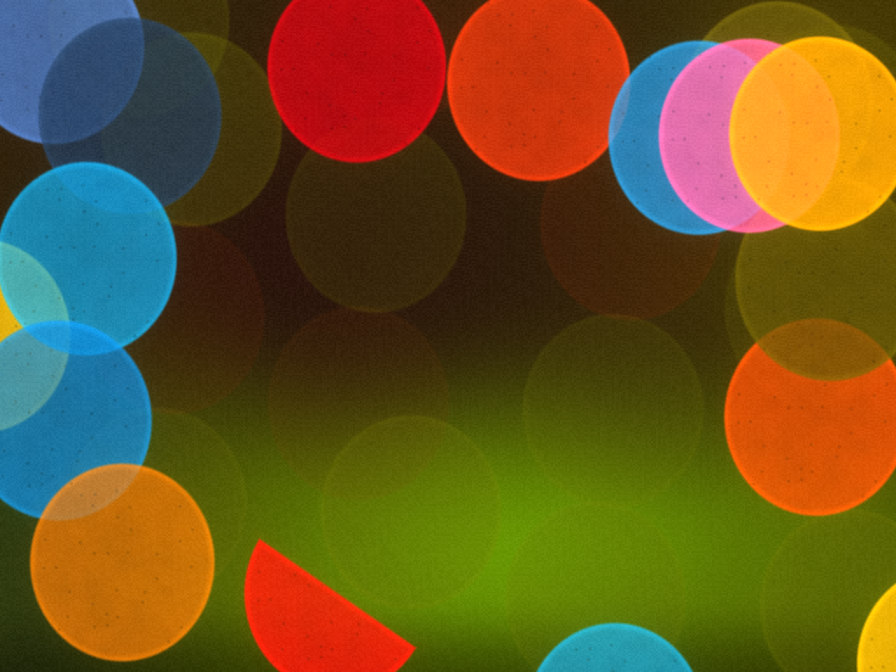
Reproduce this background procedurally as a Shadertoy shader.

```glsl
// Out-of-focus coloured lights over a dark brown and green blurred backdrop.

float hash(vec2 p) {
    return fract(sin(dot(p, vec2(127.1, 311.7))) * 43758.5453);
}

float noise(vec2 p) {
    vec2 cell = floor(p), f = fract(p);
    f = f * f * (3.0 - 2.0 * f);
    return mix(mix(hash(cell), hash(cell + vec2(1, 0)), f.x),
               mix(hash(cell + vec2(0, 1)), hash(cell + vec2(1, 1)), f.x), f.y);
}

// Dark dust spots, one in a few of the grid cells
float dust(vec2 p) {
    vec2 cell = floor(p * 55.0);
    vec2 q = fract(p * 55.0) - 0.3 - 0.4 * vec2(hash(cell), hash(cell + 7.0));
    return step(0.86, hash(cell + 3.0)) * smoothstep(0.2, 0.08, length(q));
}

// Translucent disc with a bright rim; cut = 1 removes its upper right half
void addLight(inout vec3 col, vec2 q, float radius, vec3 tint, float opacity, float cut) {
    float r = length(q * vec2(1.04, 0.97)) / radius;
    float edge = (r - 1.0) * radius;
    edge = mix(edge, max(edge, dot(q, vec2(0.57, 0.82))), cut);
    float mask = smoothstep(0.003, -0.003, edge);
    float rim = smoothstep(-0.012, -0.002, edge);
    vec3 body = tint * (0.93 + 0.06 * r * r + 0.16 * rim);
    body *= 0.97 + 0.06 * noise(q * 45.0) - 0.13 * dust(q + radius);
    col = mix(col, body + 0.2 * col, mask * opacity);
    col += tint * 0.06 * opacity * exp(-max(edge, 0.0) * 70.0) * (1.0 - mask);
}

vec3 backdrop(vec2 p, float aspect) {
    float x = p.x - 0.5 * aspect;
    vec3 col = mix(vec3(0.30, 0.33, 0.01), vec3(0.19, 0.13, 0.04),
                   smoothstep(0.28, 0.62, p.y + 0.08 * noise(p * 4.0)));
    // Green glow, low in the frame
    vec2 g = vec2(x - 0.12, p.y - 0.16) / vec2(0.42, 0.20);
    col += vec3(0.10, 0.24, 0.0) * exp(-dot(g, g)) * (0.85 + 0.3 * noise(p * vec2(3, 9)));
    // Dark wine patch above the middle, olive haze on the right
    vec2 w = vec2(x + 0.18, p.y - 0.64) / vec2(0.28, 0.20);
    col = mix(col, vec3(0.15, 0.05, 0.05), 0.7 * exp(-dot(w, w)));
    col += vec3(0.08, 0.09, -0.02) * smoothstep(0.1, 0.6, x) * smoothstep(0.3, 0.6, p.y);
    // Cool shade at the lower left and a darker bottom edge
    col = mix(col, vec3(0.10, 0.15, 0.09), 0.6 * smoothstep(-0.25, -0.65, x) * smoothstep(0.6, 0.2, p.y));
    return col * mix(0.65, 1.0, smoothstep(-0.02, 0.12, p.y));
}

void mainImage(out vec4 fragColor, in vec2 fragCoord) {
    vec2 p = fragCoord / iResolution.y;
    float aspect = iResolution.x / iResolution.y;
    vec2 centre = vec2(0.5 * aspect, 0.5);
    vec3 col = backdrop(p, aspect);

    // Faint lights spread evenly over the frame
    for (int i = 0; i < 14; i++) {
        float n = float(i);
        vec2 at = fract(n * vec2(0.7549, 0.5698) + 0.4) * vec2(aspect, 1.0);
        vec3 tint = mix(vec3(0.36, 0.36, 0.02), vec3(0.36, 0.12, 0.03),
                        step(0.65, hash(vec2(n, 5.0))) * smoothstep(0.2, 0.5, at.y));
        addLight(col, p - at, 0.14, tint, 0.16 + 0.2 * hash(vec2(n, 9.0)), 0.0);
    }

    // Lights at the left border: blue, yellow, olive
    for (int i = 0; i < 3; i++) {
        float n = float(i);
        vec3 tint = i == 0 ? vec3(0.27, 0.44, 0.72)
                  : i == 1 ? vec3(0.97, 0.73, 0.02) : vec3(0.30, 0.28, 0.02);
        addLight(col, p - vec2(0.08 - 0.11 * n, 0.93 - 0.43 * n), 0.14, tint, 0.92, 0.0);
    }

    // Ring of lights around the open middle, counterclockwise from the right
    vec3 ringTint[12] = vec3[12](
        vec3(0.88, 0.27, 0.02), vec3(0.34, 0.29, 0.02), vec3(0.36, 0.31, 0.03),
        vec3(0.86, 0.20, 0.04), vec3(0.76, 0.01, 0.06), vec3(0.12, 0.20, 0.30),
        vec3(0.06, 0.56, 0.76), vec3(0.05, 0.46, 0.72), vec3(0.80, 0.40, 0.02),
        vec3(0.93, 0.06, 0.04), vec3(0.08, 0.58, 0.76), vec3(0.96, 0.70, 0.02));
    for (int k = 0; k < 12; k++) {
        int i = (k + 9) % 12;
        float n = float(i), angle = radians(30.0 * n - 15.0);
        vec2 dir = vec2(cos(angle), sin(angle));
        dir *= inversesqrt(max(abs(dir.x), abs(dir.y)));
        vec2 jitter = vec2(hash(vec2(n, 1.0)), hash(vec2(n, 2.0))) - 0.5;
        float push = i > 9 ? 1.5 : 1.0;
        vec2 at = centre + dir * push * vec2(0.43 * aspect, 0.38) + 0.06 * jitter;
        addLight(col, p - at, 0.138 + 0.012 * hash(vec2(n, 4.0)), ringTint[i],
                 0.92, i == 9 ? 1.0 : 0.0);
    }

    // Overlapping stack at the upper right: blue, pink, amber
    for (int i = 0; i < 3; i++) {
        float n = float(i);
        vec3 tint = i == 0 ? vec3(0.12, 0.52, 0.76)
                  : i == 1 ? vec3(0.93, 0.34, 0.56) : vec3(0.95, 0.61, 0.01);
        vec2 at = vec2(0.78 * aspect + 0.06 * n + 0.015 * n * n, 0.795 + 0.003 * n);
        addLight(col, p - at, 0.14, tint, 0.95, 0.0);
    }

    // Film grain
    col += 0.035 * (hash(floor(p * 384.0)) - 0.5);
    fragColor = vec4(clamp(col, 0.0, 1.0), 1.0);
}
```
